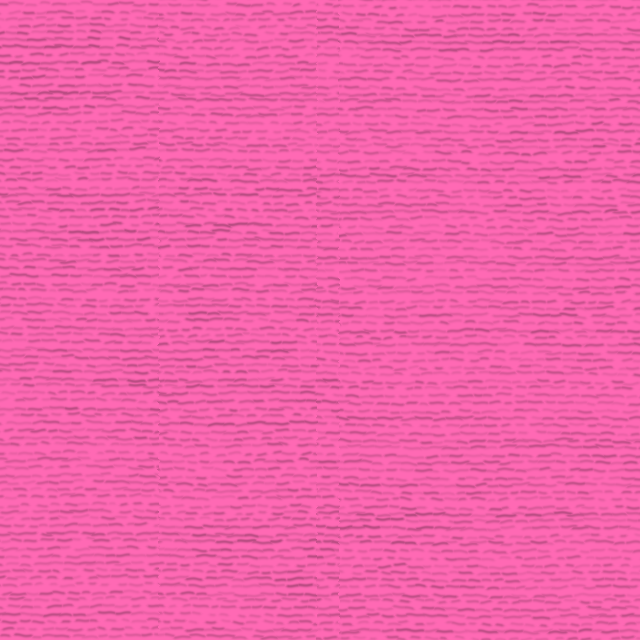
A WebGL 1 fragment shader for this texture:

```glsl
precision highp float;

uniform vec2 u_resolution;

float hash(vec2 p) {
  return fract(sin(dot(p, vec2(12.99, 78.23))) * 4375.85);
}

// Darkness of the nearest thread shadow; p.x counts dashes, p.y counts rows
float threadShadow(vec2 p, float panel) {
  float shadow = 0.0;
  for (int j = -1; j <= 1; j++) {
    float row = floor(p.y) + float(j);
    vec2 rowKey = vec2(row, panel * 31.0 + 3.0);
    float rowStrength = hash(rowKey);
    float rowY = row + 0.5 + 0.3 * (hash(vec2(row, 7.0)) - 0.5);
    float x = p.x + 9.0 * hash(rowKey + 5.0);
    float wave = 0.06 * sin(x * 2.3 + row * 2.1) + 0.05 * sin(x * 5.9 + row * 4.7);

    for (int i = -1; i <= 1; i++) {
      float cell = floor(x) + float(i);
      vec2 key = vec2(cell + 0.37 * panel, row);
      float center = cell + 0.5 + 0.5 * (hash(key + 11.0) - 0.5);
      float halfLength = 0.06 + 0.34 * hash(key + 23.0) + 0.22 * rowStrength;
      float dx = max(abs(x - center) - halfLength, 0.0) * 1.2;
      // Each dash is slightly tilted and shifted off its row
      float tilt = 0.24 * (hash(key + 53.0) - 0.5) * (x - center);
      float dy = p.y - rowY - wave - tilt - 0.3 * (hash(key + 37.0) - 0.5);
      // Crisp upper edge, softer lower edge
      float width = dy > 0.0 ? 0.145 : 0.175;
      float strength = (0.3 + 0.7 * hash(key + 41.0)) * (0.8 + 0.2 * rowStrength);
      shadow = max(shadow, strength * exp(-0.5 * (dx * dx + dy * dy) / (width * width)));
    }
  }
  return shadow;
}

void main() {
  vec2 uv = gl_FragCoord.xy / u_resolution;

  // Vertical seams with slightly ragged edges
  float seamX = uv.x + 0.001 * sin(uv.y * 290.0) + 0.001 * sin(uv.y * 713.0);
  float panel = smoothstep(0.247, 0.249, seamX) * 0.0
              + step(0.248, seamX) + step(0.495, seamX) + step(0.53, seamX);

  // Rows drift gently and jump a little at each seam
  vec2 p = uv * vec2(46.0, 87.0);
  p.y += 0.1 * sin(uv.x * 17.0 + uv.y * 9.0) + 0.12 * panel;
  float shadow = threadShadow(p, panel);

  // Broad patches of fainter and stronger relief
  float relief = 1.0 + 0.08 * sin(uv.x * 7.0 + uv.y * 5.0 - 3.0)
                     + 0.07 * sin(uv.y * 23.0 - uv.x * 4.0);

  vec3 pink = vec3(1.0, 0.412, 0.706);
  vec3 plum = vec3(0.73, 0.302, 0.515);
  gl_FragColor = vec4(mix(pink, plum, clamp(shadow * relief, 0.0, 1.0)), 1.0);
}
```
